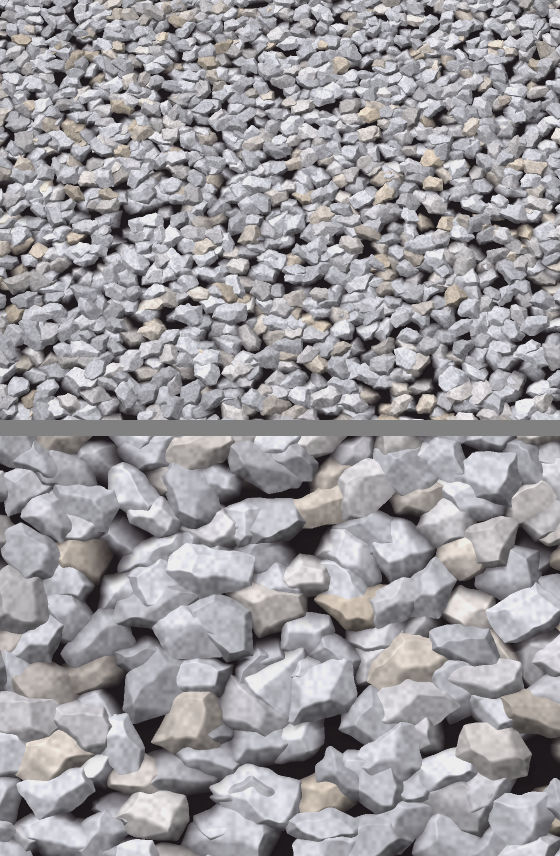
Top: the whole. Bottom: its middle third, enlarged.
This texture is drawn by a Shadertoy shader. Its source:

```glsl
// A bed of pale crushed limestone seen at a slant, smaller towards the top.
// Each stone is a convex height field cut by random planes; two jittered grids
// of stones are merged by height, then lit from above with shadowed gaps.

#define NEAR_SIZE 0.056
#define FAR_SIZE 0.034
#define STONE_RADIUS 0.58
#define FACETS 7
#define EDGE_SOFTNESS 0.05
#define PILE_DEPTH 0.42
#define ROUGHNESS 0.15
#define GAP_COLOR vec3(0.10, 0.08, 0.09)
#define COOL_STONE vec3(0.975, 0.975, 1.015)
#define TAN_STONE vec3(1.0, 0.93, 0.85)
#define LIGHT_DIR vec3(-0.25, 0.50, 0.83)

const float TAU = 6.2831853;
const float TAPER = NEAR_SIZE - FAR_SIZE;

struct Surface { float height; vec2 slope; vec4 seed; };

vec4 hash4(vec2 p) {
    vec4 h = fract(p.xyxy * vec4(0.1031, 0.1030, 0.0973, 0.1099));
    h += dot(h, h.wzxy + 33.33);
    return fract((h.xxyz + h.yzzw) * h.zywx);
}

vec2 noise2(vec2 p) {
    vec2 i = floor(p), f = fract(p);
    f = f * f * (3.0 - 2.0 * f);
    vec2 low = mix(hash4(i).xy, hash4(i + vec2(1, 0)).xy, f.x);
    vec2 high = mix(hash4(i + vec2(0, 1)).xy, hash4(i + vec2(1, 1)).xy, f.x);
    return mix(low, high, f.y);
}

// Canvas to evenly sized ground cells, and back
vec2 toGround(vec2 p) {
    float size = NEAR_SIZE - TAPER * p.y;
    return vec2(p.x / size, -log(size) / TAPER);
}

vec2 toCanvas(vec2 g) {
    float size = exp(-TAPER * g.y);
    return vec2(g.x * size, (NEAR_SIZE - size) / TAPER);
}

// One stone: a tilted top, bevelled by planes around it
float carveStone(vec2 q, vec4 seed, out vec2 slope) {
    float axis = (seed.x - 0.5) * 2.4;
    float radius = STONE_RADIUS * mix(0.8, 1.15, seed.w);
    slope = (seed.yz - 0.5) * 0.7;
    float height = 0.36 + dot(slope, q);
    for (int i = 0; i < FACETS; i++) {
        vec2 r = fract(seed.zw * (float(i) * 13.7 + 9.1) + seed.xy * 5.3);
        float angle = TAU * (float(i) + 0.8 * r.x) / float(FACETS);
        vec2 dir = vec2(cos(angle), sin(angle));
        float reach = radius * (0.82 + 0.36 * r.y) * (1.0 + 0.22 * cos(2.0 * (angle - axis)));
        float steep = mix(0.5, 2.4, fract(r.x * 7.0 + r.y * 3.0));
        float plane = (reach - dot(dir, q)) * steep;
        float t = clamp(0.5 + 0.5 * (height - plane) / EDGE_SOFTNESS, 0.0, 1.0);
        height = mix(height, plane, t) - EDGE_SOFTNESS * t * (1.0 - t);
        slope = mix(slope, -dir * steep, t);
    }
    return height;
}

// Highest stone over a canvas point
Surface gravel(vec2 p) {
    Surface top = Surface(0.0, vec2(0), vec4(0.5));
    vec2 ground = toGround(p);
    for (int layer = 0; layer < 2; layer++) {
        vec2 shift = vec2(0.5) * float(layer);
        vec2 home = floor(ground - shift);
        for (int k = 0; k < 9; k++) {
            vec2 cell = home + vec2(k % 3 - 1, k / 3 - 1);
            vec4 seed = hash4(cell + 57.0 * float(layer) + 200.0);
            vec2 center = cell + shift + 0.5 + 0.7 * (seed.zw - 0.5);
            vec2 q = (p - toCanvas(center)) * exp(TAPER * center.y);
            q.y *= 1.15;
            if (dot(q, q) > 1.0) continue;
            vec2 slope;
            float height = carveStone(q, seed, slope);
            float base = PILE_DEPTH * fract(seed.x * 31.0 + seed.y * 17.0);
            if (height > 0.0 && height + base > top.height)
                top = Surface(height + base, slope, seed);
        }
    }
    return top;
}

vec3 shade(Surface s, float upwind, float grain) {
    vec3 normal = normalize(vec3(-s.slope, 1.0));
    float light = 0.42 + 0.60 * max(dot(normal, LIGHT_DIR), 0.0);
    float tone = mix(0.75, 0.97, fract(s.seed.y * 23.0 + s.seed.w * 11.0));
    float warmth = pow(fract(s.seed.z * 41.0 + s.seed.x * 7.0), 5.0);
    vec3 stone = mix(COOL_STONE, TAN_STONE, warmth) * tone * (light + grain);
    float shadow = smoothstep(0.08, 0.38, upwind - s.height);
    float open = smoothstep(-0.05, 0.40, s.height) * (1.0 - 0.5 * shadow);
    return mix(GAP_COLOR, min(stone, vec3(0.93)), open);
}

void mainImage(out vec4 fragColor, in vec2 fragCoord) {
    vec2 p = (fragCoord - vec2(0.5 * iResolution.x, 0.0)) / iResolution.y;
    float size = NEAR_SIZE - TAPER * p.y;
    vec2 ground = toGround(p);

    // Chipped outlines and mottled faces
    vec2 chips = noise2(ground * 5.0) - 0.5;
    float grain = ROUGHNESS * (0.6 * chips.y + noise2(ground * 13.0).x - 0.5);
    p += chips * 0.07 * size;
    float upwind = gravel(p + vec2(-0.06, 0.14) * size).height;

    // Four samples smooth the edges
    vec3 color = vec3(0);
    for (int k = 0; k < 4; k++) {
        vec2 offset = (vec2(k % 2, k / 2) - 0.5) * 0.5 / iResolution.y;
        color += 0.25 * shade(gravel(p + offset), upwind, grain);
    }
    color *= 1.0 - 0.07 * smoothstep(0.6, 1.1, length(p - vec2(0.1, 0.4)));
    fragColor = vec4(color, 1.0);
}
```
